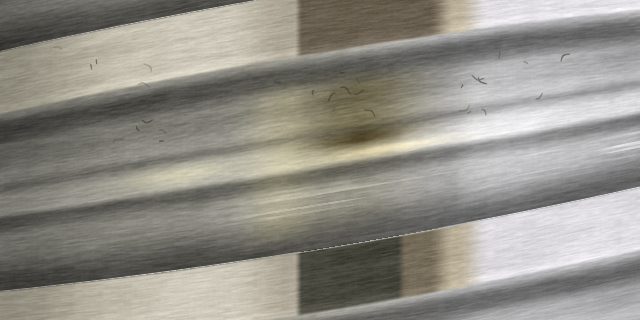
A WebGL 1 fragment shader for this texture:

```glsl
precision highp float;
uniform vec2 u_resolution;

float hash(vec2 p) {
  return fract(sin(dot(p, vec2(127.1, 311.7))) * 43758.5453);
}

float noise(vec2 p) {
  vec2 i = floor(p), f = fract(p);
  f = f * f * (3.0 - 2.0 * f);
  return mix(mix(hash(i), hash(i + vec2(1, 0)), f.x),
             mix(hash(i + vec2(0, 1)), hash(i + vec2(1, 1)), f.x), f.y);
}

float bump(float x, float center, float width) {
  float d = (x - center) / width;
  return exp(-d * d);
}

// Grey level across one rib, s running down from its upper edge
float ribProfile(float s) {
  float tone = mix(0.63, 0.35, smoothstep(0.197, 0.242, s));
  tone = mix(tone, 0.54, smoothstep(0.262, 0.315, s));
  tone = mix(tone, 0.63, smoothstep(0.34, 0.40, s));
  tone -= 0.14 * bump(s, 0.428, 0.014);
  tone = mix(tone, 0.73, smoothstep(0.435, 0.475, s));
  tone = mix(tone, 0.41, smoothstep(0.508, 0.532, s));
  tone = mix(tone, 0.60, smoothstep(0.540, 0.585, s));
  return mix(tone, 0.33, smoothstep(0.61, 0.738, s));
}

// Flat strip with the dark reflected column
vec3 flatStrip(float x, float s, float lower) {
  vec3 cream = mix(vec3(0.66, 0.64, 0.57), vec3(0.80, 0.78, 0.72), smoothstep(0.0, 0.6, x));
  cream = mix(cream, vec3(0.67, 0.64, 0.58), smoothstep(0.72, 0.92, x));
  vec3 brown = mix(vec3(0.40, 0.36, 0.30), vec3(0.46, 0.42, 0.35), lower);
  vec3 column = mix(brown, vec3(0.27, 0.27, 0.23), lower * (1.0 - smoothstep(1.24, 1.27, x)));
  vec3 color = mix(cream, column, smoothstep(0.92, 0.945, x));
  color = mix(color, vec3(0.73, 0.69, 0.60), smoothstep(1.34, 1.42, x));
  color = mix(color, vec3(0.87, 0.86, 0.88), smoothstep(1.43, 1.53, x));
  return color + 0.06 * bump(s, 0.185, 0.015);
}

// Dark curled scratches, gathered in loose groups
float scratches(vec2 p) {
  float ink = 0.0;
  for (int i = 0; i < 30; i++) {
    float k = float(i), group = floor(k / 5.0);
    vec2 center = vec2(0.1 + 1.6 * hash(vec2(group, 2.0)), 0.18 + 0.4 * hash(vec2(group, 9.0)));
    center += (vec2(hash(vec2(k, 4.0)), hash(vec2(k, 6.0))) - 0.5) * vec2(0.35, 0.13);
    float angle = 6.28 * hash(vec2(k, 8.0));
    vec2 d = mat2(cos(angle), -sin(angle), sin(angle), cos(angle)) * (p - center);
    float reach = 0.006 + 0.022 * hash(vec2(k, 3.0));
    float path = abs(d.y - 0.005 * sin(d.x * 130.0 + k));
    float stroke = (1.0 - smoothstep(0.001, 0.0045, path)) * (1.0 - smoothstep(reach * 0.6, reach, abs(d.x)));
    ink = max(ink, stroke * (0.3 + 0.7 * hash(vec2(k, 5.0))));
  }
  return ink;
}

void main() {
  vec2 p = gl_FragCoord.xy / u_resolution * vec2(2.0, 1.0);
  p.y = 1.0 - p.y;
  float x = p.x;

  // Slanted, gently bowed ribs repeating every 0.75 of the height
  float slant = p.y + 0.163 * x;
  float v = slant - clamp(0.107 * (slant - 0.63), -0.03, 0.03) * x * (2.0 - x);
  float s = mod(v - 0.161, 0.75);
  float lower = step(0.8, v);

  // Rib body, lighter and cooler to the right
  float tone = ribProfile(s) * mix(0.82, 1.17, smoothstep(0.0, 1.8, x));
  vec3 color = tone * mix(vec3(1.01, 1.0, 0.94), vec3(1.0, 1.0, 1.01), smoothstep(0.9, 1.6, x));

  // Soft brown reflection with warm glints at its sides
  float body = smoothstep(0.24, 0.32, s) * (1.0 - smoothstep(0.66, 0.74, s));
  float middle = step(0.161, v) * (1.0 - step(0.911, v));
  float upperBody = 1.0 - smoothstep(0.43, 0.56, s);
  color *= 1.0 - middle * body * bump(x, 1.12, 0.19) * vec3(0.20, 0.23, 0.34) * (0.35 + upperBody);
  color += middle * body * bump(x, 0.87, 0.10) * vec3(0.09, 0.08, 0.03);
  color += middle * bump(x, 0.55, 0.16) * bump(s, 0.475, 0.03) * vec3(0.14, 0.13, 0.07);
  color *= 1.0 - middle * bump(x, 1.13, 0.13) * bump(s, 0.455, 0.020) * vec3(0.45, 0.50, 0.62);
  color += middle * bump(x, 1.22, 0.22) * bump(s, 0.497, 0.013) * vec3(0.22, 0.20, 0.13);
  color += 0.09 * body * smoothstep(1.38, 1.5, x) * (1.0 - smoothstep(1.55, 2.0, x));

  // Pale streaks on the lower slope
  float streak = smoothstep(0.55, 0.85, noise(vec2(x * 3.0, v * 130.0)));
  color += 0.16 * streak * bump(s, 0.61, 0.035) * smoothstep(0.5, 1.1, x);

  // Crisp flat strip between the ribs
  float strip = smoothstep(0.0, 0.006, s) * (1.0 - smoothstep(0.190, 0.202, s));
  strip += smoothstep(0.746, 0.75, s);
  color = mix(color, flatStrip(x, s, lower), clamp(strip, 0.0, 1.0));

  // Brushed grain, blotches and fine speckle
  float grain = noise(vec2(x * 14.0, v * 190.0)) + noise(vec2(x * 45.0, v * 260.0)) - 1.0;
  float blotch = noise(vec2(x * 5.0, v * 22.0)) - 0.5;
  float speckle = noise(p * 240.0) - 0.5;
  color += 0.065 * grain + 0.045 * blotch + 0.03 * speckle;

  // Wear and darkened left corners
  color = mix(color, vec3(0.25, 0.24, 0.20), 0.65 * scratches(p));
  color *= 1.0 - 0.16 * (1.0 - smoothstep(0.0, 0.35, x));
  gl_FragColor = vec4(clamp(color, 0.0, 1.0), 1.0);
}
```
